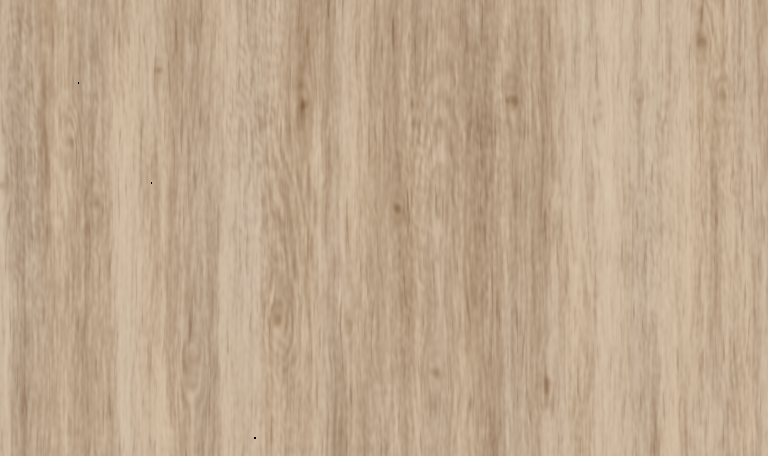
Reproduce this texture procedurally as a Shadertoy shader.

```glsl
// Pale oak board: upright staves, streaked grain, flame figure and small knots.

#define MID_COLOR   vec3(0.744, 0.654, 0.555)
#define TONE_STEP   vec3(0.040, 0.045, 0.046)
#define WARM_SHIFT  vec3(0.014, 0.000, -0.022)
#define STAVE_WIDTH 0.12
#define STAVE_TONE  1.8
#define STREAK_TONE 2.7
#define FIBRE_TONE  2.1
#define FIGURE_TONE 0.85
#define PORE_TONE   1.4
#define KNOT_TONE   3.0
#define KNOTS       16

vec2 hash2(vec2 p) {
    vec3 q = fract(p.xyx * vec3(0.1031, 0.1030, 0.0973));
    q += dot(q, q.yzx + 33.33);
    return fract((q.xx + q.yz) * q.zy);
}

float corner(vec2 cell, vec2 offset) {
    return dot(hash2(cell + 200.0) * 2.0 - 1.0, offset);
}

// Gradient noise, roughly -0.7 to 0.7
float noise(vec2 p) {
    vec2 i = floor(p), f = p - i;
    vec2 u = f * f * f * (f * (f * 6.0 - 15.0) + 10.0);
    vec2 e = vec2(1.0, 0.0);
    return mix(mix(corner(i, f), corner(i + e, f - e), u.x),
               mix(corner(i + e.yx, f - e.yx), corner(i + 1.0, f - 1.0), u.x), u.y);
}

// Noise drawn out along the grain; freq is cells per canvas height
float grain(vec2 p, vec2 freq, float seed) {
    return noise(p * freq + vec2(seed * 7.31, seed * 3.77));
}

// Flat tone per stave with a soft joint
float staveTone(vec2 p) {
    float s = p.x / STAVE_WIDTH + 0.9 * grain(p, vec2(4.0, 0.4), 1.0);
    float cell = floor(s);
    float left = hash2(vec2(cell, 5.0)).x;
    float right = hash2(vec2(cell + 1.0, 5.0)).x;
    return mix(left, right, smoothstep(0.9, 1.0, s - cell)) - 0.5;
}

// Bends the grain round scattered knots; returns (darkness, halo)
vec2 addKnots(inout vec2 p, float aspect) {
    vec2 start = p, knot = vec2(0.0);
    float rough = grain(p, vec2(75.0, 50.0), 2.0);
    for (int i = 0; i < KNOTS; i++) {
        vec2 rnd = hash2(vec2(float(i), 23.0));
        vec2 size = hash2(vec2(float(i), 87.0));
        vec2 center = vec2((float(i) + rnd.x) / float(KNOTS) * aspect, rnd.y);
        vec2 q = start - center;
        float radius = mix(0.006, 0.014, size.x * size.x);
        float core = dot(q * vec2(1.0, 0.75), q * vec2(1.0, 0.75)) / (radius * radius);
        float halo = exp(-dot(q * vec2(1.0, 0.3), q * vec2(1.0, 0.3)) / (radius * radius * 6.0));
        p.x -= q.x * 0.55 * halo;
        knot.x += mix(0.3, 1.0, size.y) * exp(-core * (1.0 + 1.5 * rough));
        knot.y += halo;
    }
    return knot;
}

// Nested flame lines: contours of slow, stretched noise
float figure(vec2 p, float halo) {
    float phase = 11.0 * grain(p, vec2(6.5, 1.1), 3.0) + 2.0 * halo
                + 0.6 * grain(p, vec2(30.0, 14.0), 4.0);
    float patches = smoothstep(0.0, 0.3, grain(p, vec2(5.0, 1.3), 5.0));
    float breaks = 0.75 + 1.3 * grain(p, vec2(60.0, 24.0), 6.0);
    return sin(6.2832 * phase) * breaks * clamp(patches + 0.5 * halo, 0.0, 1.0);
}

void mainImage(out vec4 fragColor, in vec2 fragCoord) {
    vec2 p = fragCoord / iResolution.y;
    vec2 knot = addKnots(p, iResolution.x / iResolution.y);

    // Gentle drift of the fibres
    p.x += 0.016 * grain(p, vec2(2.2, 1.3), 7.0) + 0.004 * grain(p, vec2(9.0, 4.5), 8.0);

    // Broad and narrow streaks, with a few long dark ones
    float tone = 0.48 + STAVE_TONE * staveTone(p);
    tone += STREAK_TONE * grain(p, vec2(9.0, 0.7), 9.0);
    tone += 0.8 * STREAK_TONE * grain(p, vec2(31.0, 1.2), 10.0);
    tone -= 1.6 * smoothstep(0.12, 0.45, grain(p, vec2(21.0, 0.9), 11.0));

    // Fibres, cross flecks and pores
    tone += 0.8 * FIBRE_TONE * grain(p, vec2(72.0, 3.5), 12.0);
    tone += FIBRE_TONE * grain(p, vec2(135.0, 13.0), 13.0);
    tone += 0.6 * FIBRE_TONE * grain(p, vec2(145.0, 50.0), 18.0);
    float flecked = smoothstep(0.0, 0.3, grain(p, vec2(7.0, 0.8), 14.0));
    tone += 0.8 * FIBRE_TONE * flecked * grain(p + vec2(0.2 * p.y, 0.0), vec2(105.0, 48.0), 15.0);
    tone -= PORE_TONE * smoothstep(0.18, 0.45, grain(p, vec2(125.0, 10.0), 16.0));

    // Figure and knots
    tone += FIGURE_TONE * figure(p, knot.y);
    tone -= KNOT_TONE * knot.x + 0.35 * knot.y;

    // Hold back the highlights, then colour
    float excess = max(tone - 0.8, 0.0);
    tone -= 0.3 * excess * excess / (1.0 + 0.3 * excess);
    float warmth = grain(p, vec2(11.0, 0.8), 17.0) + 0.4 * knot.x;
    fragColor = vec4(clamp(MID_COLOR + tone * TONE_STEP + warmth * WARM_SHIFT, 0.0, 1.0), 1.0);
}
```
